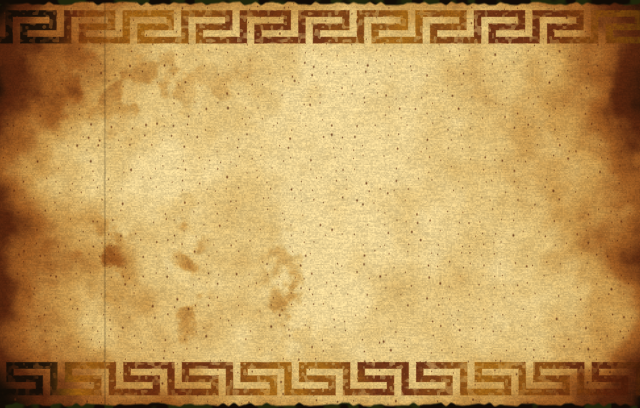
Give the GLSL for this texture, as a Shadertoy shader.

```glsl
// Aged parchment with two meander borders, rust-stained sides and a ragged dark fringe.
const vec3 CREAM = vec3(0.93, 0.83, 0.58);
const vec3 STRAW = vec3(0.87, 0.74, 0.46);
const vec3 OCHRE = vec3(0.77, 0.58, 0.29);
const vec3 RUST  = vec3(0.60, 0.35, 0.13);
const vec3 UMBER = vec3(0.33, 0.14, 0.05);
const vec3 SOOT  = vec3(0.07, 0.045, 0.02);
const vec3 INK_RED  = vec3(0.38, 0.14, 0.04);
const vec3 INK_GOLD = vec3(0.61, 0.37, 0.06);
const vec3 MOSS  = vec3(0.13, 0.15, 0.04);
const float KEY_PERIOD = 0.1435;   // all lengths in canvas heights
const float KEY_ROW = 0.0163;
const float KEY_TOP = 0.975;
const float KEY_BOTTOM = 0.031;
const vec2 KEY_START = vec2(0.157, 0.123); // upper, lower border
const float GRAIN = 0.24;
const float SPECK_CELL = 0.026;

float hash(vec2 p) {
    vec3 h = fract(vec3(p.xyx) * 0.1031);
    h += dot(h, h.yzx + 33.33);
    return fract((h.x + h.y) * h.z);
}

float noise(vec2 p) {
    vec2 i = floor(p), f = fract(p);
    f = f * f * (3.0 - 2.0 * f);
    return mix(mix(hash(i), hash(i + vec2(1, 0)), f.x),
               mix(hash(i + vec2(0, 1)), hash(i + vec2(1, 1)), f.x), f.y);
}

float fbm(vec2 p) {
    float sum = 0.0, amp = 0.5;
    for (int i = 0; i < 5; i++) {
        sum += amp * noise(p);
        p = mat2(1.6, 1.2, -1.2, 1.6) * p + 7.3;
        amp *= 0.5;
    }
    return sum;
}

float box(vec2 p, vec2 lo, vec2 hi) {
    vec2 d = abs(p - 0.5 * (lo + hi)) - 0.5 * (hi - lo);
    return length(max(d, 0.0)) + min(max(d.x, d.y), 0.0);
}

// Continuous key on an 8 by 5 grid, row 0 on the outer side
float meander(vec2 p) {
    p.x = mod(p.x + 0.5, 8.0) - 0.5;
    float d = box(p, vec2(0, 0), vec2(1, 5));
    d = min(d, box(p, vec2(0, 0), vec2(7, 1)));
    d = min(d, box(p, vec2(6, 0), vec2(7, 3)));
    d = min(d, box(p, vec2(2, 2), vec2(7, 3)));
    d = min(d, box(p, vec2(2, 2), vec2(3, 5)));
    d = min(d, box(p, vec2(2, 4), vec2(9, 5)));
    return min(d, box(p, vec2(-2, 4), vec2(1, 5)));
}

float spot(vec2 p, vec2 centre, vec2 size) {
    vec2 d = (p - centre) / size;
    return exp(-dot(d, d));
}

vec3 parchment(float age) {
    vec3 c = mix(CREAM, STRAW, smoothstep(0.0, 0.25, age));
    c = mix(c, OCHRE, smoothstep(0.2, 0.48, age));
    c = mix(c, RUST, smoothstep(0.42, 0.72, age));
    c = mix(c, UMBER, smoothstep(0.68, 1.0, age));
    return mix(c, SOOT, smoothstep(1.0, 1.45, age));
}

// Small dark flecks, one at most per cell
float specks(vec2 p, float px) {
    vec2 id = floor(p / SPECK_CELL);
    vec2 offset = vec2(hash(id + 3.1), hash(id + 8.7)) * 0.7 + 0.15;
    vec2 d = p - (id + offset) * SPECK_CELL;
    float r = mix(0.0007, 0.0022, pow(hash(id + 5.5), 4.0));
    return step(0.45, hash(id)) * (1.0 - smoothstep(r - px, r + px, length(d * vec2(1.0, 0.75))));
}

void mainImage(out vec4 fragColor, in vec2 fragCoord) {
    float px = 1.0 / iResolution.y;
    vec2 p = fragCoord * px;
    float right = iResolution.x * px - p.x;
    float rim = min(p.y, 1.0 - p.y);
    float cloud = fbm(p * 5.0 + 2.0) - 0.48;
    float mottle = fbm(p * 17.0 + 11.0) - 0.48;

    // Age grows toward the sides and corners
    vec2 c = (p - vec2(0.82, 0.52)) * vec2(0.85, 1.0);
    float age = 0.04 + 0.42 * dot(c, c);
    age += 0.72 * exp(-p.x / 0.15) + 0.55 * exp(-right / 0.15) + 0.3 * exp(-rim / 0.07);
    age += cloud * (0.45 + 0.5 * exp(-min(p.x, right) / 0.2)) + 0.28 * mottle;
    age += 0.22 * spot(p, vec2(1.54, 0.74), vec2(0.12, 0.15));

    // Foxing stains
    float foxing = spot(p, vec2(0.71, 0.3), vec2(0.07, 0.15)) + spot(p, vec2(0.46, 0.33), vec2(0.05, 0.18))
                 + spot(p, vec2(0.27, 0.38), vec2(0.06, 0.09)) + 0.6 * spot(p, vec2(0.35, 0.78), vec2(0.25, 0.12));
    age += 0.36 * foxing * smoothstep(0.42, 0.66, fbm(p * 22.0 + 4.0));
    vec3 col = parchment(age);

    // Crease and flecks
    col *= 1.0 - 0.16 * (1.0 - smoothstep(0.0005, 0.0005 + 1.5 * px, abs(p.x - 0.257)));
    col = mix(col, UMBER, 0.75 * specks(p, px));

    // Mirrored key borders in worn ink
    bool upper = p.y > 0.5;
    float row = (upper ? KEY_TOP - p.y : p.y - KEY_BOTTOM) / KEY_ROW;
    float start = upper ? KEY_START.x : KEY_START.y;
    float key = meander(vec2((p.x - start) * 8.0 / KEY_PERIOD, row));
    float aa = 0.8 * px / KEY_ROW;
    float gilt = 0.5 + 0.5 * cos((p.x - (upper ? 0.39 : 0.69)) * (upper ? 10.6 : 11.8));
    vec3 ink = mix(INK_RED, INK_GOLD, clamp(gilt * 0.85 + 1.2 * mottle, 0.0, 1.0));
    ink *= 1.0 - 0.35 * exp(-right / 0.08);
    ink = mix(SOOT, ink, smoothstep(0.1, 0.2, p.x));
    float wear = 0.9 - 0.4 * smoothstep(0.5, 0.8, noise(p * 120.0));
    col = mix(col, ink, wear * (1.0 - smoothstep(-aa, aa, key)));

    // Woven grain
    float weave = 0.65 * noise(p * 310.0) + 0.35 * noise(p * vec2(70.0, 330.0));
    col *= 1.0 + GRAIN * (weave - 0.5);

    // Ragged fringe
    float fringe = 0.004 + 0.009 * noise(vec2(p.x * 75.0, upper ? 1.0 : 9.0));
    vec3 dark = mix(SOOT, MOSS, smoothstep(0.4, 0.7, noise(p * 45.0)));
    col = mix(dark, col, smoothstep(fringe - 1.5 * px, fringe + 1.5 * px, rim));

    fragColor = vec4(clamp(col, 0.0, 1.0), 1.0);
}
```
